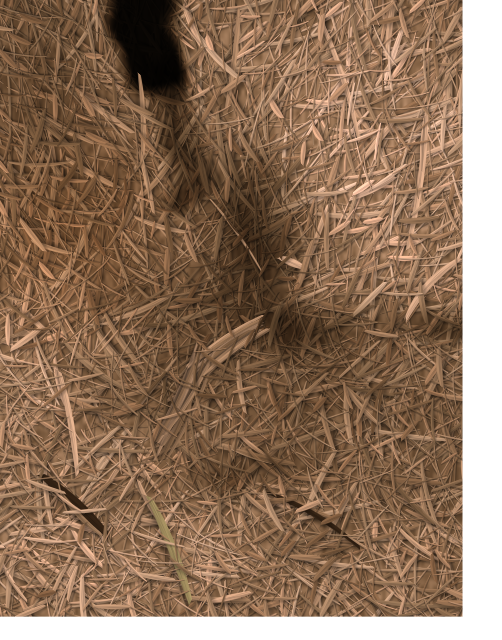
A Shadertoy shader for this texture:

```glsl
// A heap of dry straw with a black cleft and a shaded hollow, on a white page.
// Soft blobs set the light; layers of jittered grid cells scatter tapered stalks
// over it, with a few long stalks, dark twigs and a pale sheaf among them.

const vec2 CORNER = vec2(0.7227, 0.0365); // right and bottom limits
const int LAYERS = 14;
const int TOP_LAYER = 12; // layers from here on cover the landmarks

float hash(vec2 p) {
  vec3 q = fract(vec3(p.xyx) * 0.1031);
  q += dot(q, q.yzx + 33.33);
  return fract((q.x + q.y) * q.z);
}

float noise(vec2 p) {
  vec2 i = floor(p), f = fract(p);
  f = f * f * (3.0 - 2.0 * f);
  return mix(mix(hash(i), hash(i + vec2(1, 0)), f.x),
             mix(hash(i + vec2(0, 1)), hash(i + vec2(1, 1)), f.x), f.y);
}

mat2 rotation(float a) { return mat2(cos(a), sin(a), -sin(a), cos(a)); }

float blob(vec2 p, vec2 centre, vec2 radius) {
  vec2 d = (p - centre) / radius;
  return exp(-dot(d, d));
}

float segment(vec2 p, vec2 a, vec2 b) {
  vec2 d = b - a;
  return length(p - a - d * clamp(dot(p - a, d) / dot(d, d), 0.0, 1.0));
}

// Dark brown through tan to pale straw.
vec3 straw(float t) {
  t = clamp(t, 0.0, 1.25);
  vec3 base = vec3(0.04, 0.01, 0.0) * min(t * 5.0, 1.0);
  return base + t * vec3(0.78, 0.59 + 0.04 * t, 0.34 + 0.17 * t);
}

// Broad light and shade over the heap.
float lightAt(vec2 p) {
  p += 0.035 * (vec2(noise(p * 22.0), noise(p * 22.0 + 40.0)) - 0.5);
  float t = 0.72 + 0.12 * (noise(p * 13.0) - 0.5);
  t += 0.24 * blob(p, vec2(0.57, 0.77), vec2(0.20, 0.25));
  t += 0.13 * blob(p, vec2(0.06, 0.37), vec2(0.12));
  t += 0.08 * blob(p, vec2(0.15, 0.10), vec2(0.28, 0.12));
  t -= 0.16 * blob(p, vec2(0.04, 0.92), vec2(0.14));
  t -= 0.10 * blob(p, vec2(0.15, 0.70), vec2(0.13));
  t -= 0.50 * blob(p, vec2(0.40, 0.64), vec2(0.075, 0.12));
  t -= 0.36 * blob(p, vec2(0.46, 0.49), vec2(0.12, 0.055));
  t -= 0.38 * blob(p, vec2(0.70, 0.49), vec2(0.07, 0.03));
  t -= 0.14 * blob(p, vec2(0.55, 0.38), vec2(0.22, 0.10));
  t -= 0.16 * blob(p, vec2(0.27, 0.50), vec2(0.10, 0.13));
  t -= 0.26 * blob(p, vec2(0.38, 0.26), vec2(0.10, 0.03));
  float cleft = segment(p, vec2(0.205, 1.02), vec2(0.244, 0.89));
  float seam = segment(p, vec2(0.255, 0.87), vec2(0.30, 0.70));
  t -= 0.38 * (1.0 - smoothstep(0.0, 0.05, seam));
  return max(t, 0.0) * mix(0.05, 1.0, smoothstep(0.030, 0.066, cleft));
}

// One stalk: soft cast shadow, then a tapered body lit across its width.
void stalk(inout vec3 col, vec2 p, vec2 a, vec2 b, float width, float bend, vec3 tint) {
  vec2 axis = normalize(b - a), q = p - 0.5 * (a + b);
  float halfLen = 0.5 * length(b - a), px = 0.7 / iResolution.y;
  vec2 s = vec2(dot(q, axis), dot(q, vec2(-axis.y, axis.x)));
  float along = s.x * s.x / (halfLen * halfLen);
  s.y += bend * halfLen * (along - 0.4);
  width *= 1.0 - 0.5 * min(along, 1.0);
  float ends = 1.0 - smoothstep(-px, px, abs(s.x) - halfLen + s.y);
  float shadow = ends * (1.0 - smoothstep(0.0, width * 2.6, abs(s.y + width)));
  float body = ends * (1.0 - smoothstep(-px, px, abs(s.y) - width));
  float relief = 0.98 + 0.09 * clamp(s.y / width, -1.0, 1.0);
  float grain = 0.91 + 0.18 * noise(s * vec2(50, 700));
  col = mix(col * (1.0 - 0.26 * shadow), tint * relief * grain, body);
}

// Scattered stalks, one per jittered cell of a turned grid.
void scatter(inout vec3 col, vec2 p, float light, float layer) {
  float cell = mix(0.032, 0.080, hash(vec2(layer, 7)));
  mat2 turn = rotation(layer * 1.37);
  vec2 home = floor(turn * p / cell);
  for (int k = 0; k < 9; k++) {
    vec2 id = home + vec2(k % 3 - 1, k / 3 - 1), seed = id + layer * 57.0 + 200.0;
    float r = hash(seed), r2 = hash(seed + 13.7), r3 = hash(seed + 71.3);
    vec2 centre = (id + 0.25 + 0.5 * vec2(r2, r3)) * cell * turn;
    float upper = smoothstep(0.35, 0.65, centre.y);
    float lean = mix(2.05, 1.05, smoothstep(0.2, 0.4, centre.x));
    float angle = mix(0.5, lean, upper) + (r - 0.5) * mix(3.1, 2.2, upper);
    vec2 reach = vec2(cos(angle), sin(angle)) * cell * mix(0.35, 1.05, r3);
    float width = mix(0.001, 0.005, r2 * r2 * r2);
    vec3 tint = straw(light * (0.76 + 0.56 * fract(r * 17.0 + r2)));
    tint *= mix(vec3(1.03, 0.99, 0.97), vec3(0.98, 1.01, 1.03), r3);
    stalk(col, p, centre - reach, centre + reach, width, (r - 0.5) * 0.2, tint);
  }
}

// Long stalks, twigs and the sheaf that lie on the heap.
void landmarks(inout vec3 col, vec2 p) {
  vec3 pale = straw(1.02), mid = straw(0.82), dark = straw(0.2), green = vec3(0.62, 0.54, 0.36);
  for (int i = 0; i < 12; i++) {
    float r = hash(vec2(i, 3)), r2 = hash(vec2(i, 9)), f = fract(float(i) * 0.618) - 0.5;
    vec3 tint = straw(0.60 + 0.36 * r);
    vec2 elbow = vec2(0.318 + 0.03 * f, 0.435 - 0.022 * f);
    vec2 foot = vec2(0.253 + 0.022 * f, 0.27 + 0.06 * r2);
    vec2 head = vec2(0.385 + 0.04 * r2, 0.485 + 0.015 * r2 - 0.03 * f);
    stalk(col, p, elbow + vec2(0.012, 0.025) * r2, foot, 0.0032, 0.06, tint * 0.88);
    stalk(col, p, elbow - vec2(0.018, 0.022) * r, head, 0.0032, 0.06, tint);
  }
  stalk(col, p, vec2(0.065, 0.26), vec2(0.17, 0.165), 0.008, 0.05, dark);
  stalk(col, p, vec2(0.42, 0.235), vec2(0.565, 0.148), 0.004, 0.1, dark);
  stalk(col, p, vec2(0.22, 0.885), vec2(0.224, 0.74), 0.004, 0.06, mid);
  stalk(col, p, vec2(0.375, 0.99), vec2(0.355, 0.83), 0.004, 0.04, mid);
  stalk(col, p, vec2(0.50, 0.98), vec2(0.565, 0.78), 0.004, 0.06, pale);
  stalk(col, p, vec2(0.57, 0.755), vec2(0.617, 0.813), 0.005, 0.0, pale);
  stalk(col, p, vec2(0.67, 0.83), vec2(0.64, 0.61), 0.005, 0.05, pale);
  stalk(col, p, vec2(0.63, 0.505), vec2(0.715, 0.60), 0.006, 0.15, pale);
  stalk(col, p, vec2(0.437, 0.598), vec2(0.475, 0.582), 0.006, 0.0, pale);
  stalk(col, p, vec2(0.33, 0.69), vec2(0.41, 0.578), 0.002, 0.05, mid);
  stalk(col, p, vec2(0.095, 0.42), vec2(0.123, 0.258), 0.005, 0.05, pale);
  stalk(col, p, vec2(0.235, 0.225), vec2(0.30, 0.06), 0.007, 0.05, green);
}

void mainImage(out vec4 fragColor, in vec2 fragCoord) {
  vec2 p = fragCoord / iResolution.y;
  float light = lightAt(p), px = 0.7 / iResolution.y;
  vec3 col = straw(light * (0.62 + 0.4 * noise(p * vec2(150, 90))));
  for (int i = 0; i < LAYERS; i++) {
    if (i == TOP_LAYER) landmarks(col, p);
    scatter(col, p, light, float(i));
  }
  col *= 1.0 - vec3(0.0, 0.06, 0.14) * blob(p, vec2(0.10, 0.64), vec2(0.15));
  vec2 inside = smoothstep(-px, px, vec2(CORNER.x - p.x, p.y - CORNER.y));
  fragColor = vec4(mix(vec3(1), col, inside.x * inside.y), 1.0);
}
```
